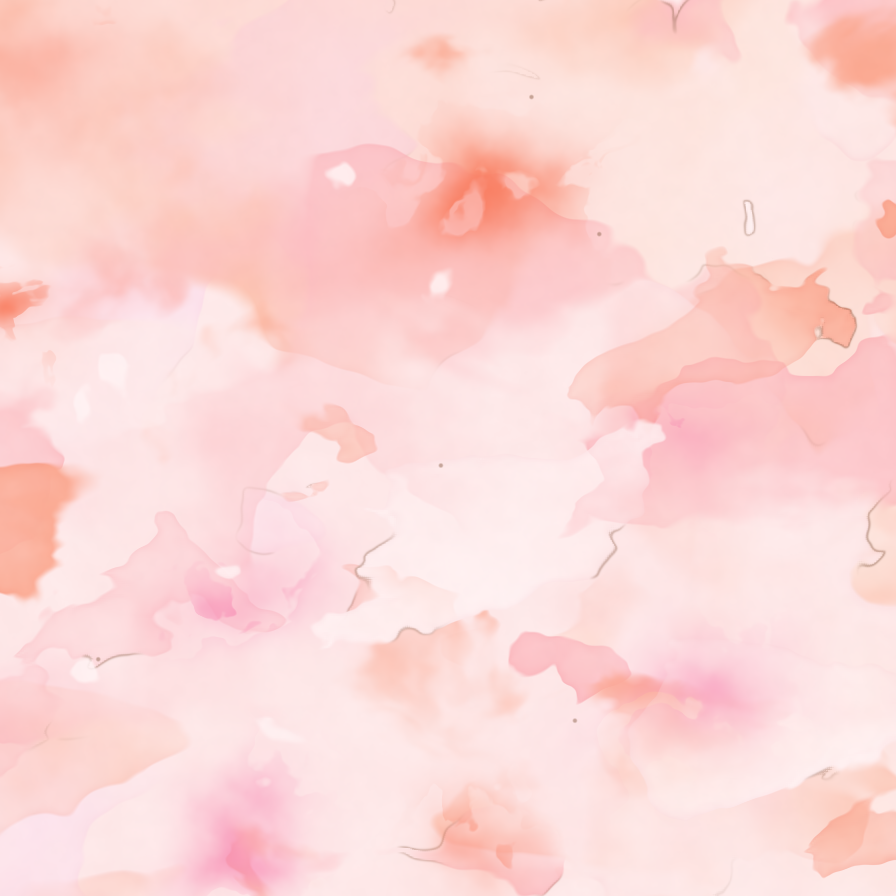
A Shadertoy shader for this background:

```glsl
const vec3 PAPER = vec3(0.995, 0.912, 0.912);
const vec3 CREAM = vec3(0.993, 0.895, 0.865);
const vec3 PEACH = vec3(0.988, 0.775, 0.700);
const vec3 ROSE = vec3(0.988, 0.745, 0.765);
const vec3 LILAC = vec3(0.985, 0.860, 0.935);
const vec3 CORAL = vec3(0.975, 0.470, 0.350);
const vec3 MAGENTA = vec3(0.970, 0.540, 0.700);
const vec3 WHITE = vec3(1.000, 0.950, 0.952);
const vec3 SEDIMENT = vec3(0.560, 0.400, 0.310);

vec2 hash22(vec2 p) {
    vec3 q = fract(p.xyx * vec3(0.1031, 0.1030, 0.0973));
    q += dot(q, q.yzx + 33.33);
    return fract((q.xx + q.yz) * q.zy);
}

float noise(vec2 p) {
    vec2 cell = floor(p), f = fract(p);
    f = f * f * f * (f * (f * 6.0 - 15.0) + 10.0);
    float low = mix(hash22(cell).x, hash22(cell + vec2(1, 0)).x, f.x);
    float high = mix(hash22(cell + vec2(0, 1)).x, hash22(cell + vec2(1, 1)).x, f.x);
    return mix(low, high, f.y);
}

float fbm(vec2 p) {
    float sum = 0.0, gain = 0.52;
    for (int i = 0; i < 5; i++) {
        sum += gain * noise(p);
        p = mat2(1.6, 1.2, -1.2, 1.6) * p + 7.3;
        gain *= 0.48;
    }
    return sum;
}

vec2 wander(vec2 p) {
    return vec2(fbm(p + 3.1), fbm(p + 41.7)) - 0.5;
}

// One glaze: soft in places, elsewhere ending in a crisp pigment rim
vec3 wash(vec3 under, vec2 p, vec3 pigment, float scale, float level, float strength, float seed) {
    vec2 q = p * scale * vec2(0.85, 1.15) + seed * 17.3;
    float depth = fbm(q + 0.9 * wander(q * 0.9)) - level;
    float slope = length(vec2(dFdx(depth), dFdy(depth))) * iResolution.y;
    float shore = depth / max(slope, 0.6);
    float crisp = smoothstep(0.42, 0.60, noise(p * 4.0 + seed * 31.7));
    float cover = smoothstep(0.0, mix(0.16, 0.012, crisp), depth);
    float pooling = mix(0.35, 1.25, smoothstep(0.28, 0.72, fbm(p * 4.5 + seed * 9.1)));
    float fade = mix(1.0, 0.65 + 0.35 * exp(-max(depth, 0.0) * 9.0), crisp);
    float rim = cover * crisp * exp(-max(shore, 0.0) / 0.005);
    vec3 color = mix(under, pigment, clamp(cover * pooling * fade * strength, 0.0, 1.0));
    color *= 1.0 - rim * strength * vec3(0.01, 0.06, 0.05);

    // Sparse brown sediment caught on the rim
    float caught = smoothstep(0.80, 0.92, noise(p * 13.0 + seed * 5.3));
    float line = exp(-pow((shore - 0.002) / 0.0016, 2.0));
    return mix(color, SEDIMENT, 0.45 * line * crisp * caught * strength);
}

// Concentrated drops, spread evenly by a low-discrepancy sequence
vec3 blooms(vec3 color, vec2 p, vec2 drift) {
    float shore = smoothstep(0.43, 0.46, fbm(p * 5.0 + drift * 2.0 + 63.0));
    for (int i = 1; i <= 8; i++) {
        float id = float(i);
        vec2 center = fract(0.5 + id * vec2(0.7549, 0.5698));
        float radius = mix(0.055, 0.085, hash22(vec2(id, 8.0)).x);
        float d = length((p - center + 0.14 * drift) * vec2(0.85, 1.1)) / radius;
        float halo = exp(-d * d) * mix(0.35, 1.0, shore);
        float core = exp(-d * d * 4.0) * mix(0.6, 1.0, shore);
        vec3 pigment = i % 2 == 0 ? CORAL : MAGENTA;
        float load = i % 2 == 0 ? 1.0 : 0.85;
        color = mix(color, pigment, load * (0.56 * halo + 0.32 * core));
    }
    return color;
}

// Small dry gaps where bare paper shows
vec3 dryGaps(vec3 color, vec2 p, vec2 drift) {
    for (int i = 0; i < 5; i++) {
        vec2 id = vec2(float(i), 23.0);
        vec2 size = mix(vec2(0.008, 0.012), vec2(0.018, 0.028), hash22(id + 5.0));
        vec2 offset = p - mix(vec2(0.1), vec2(0.9), hash22(id)) + 0.14 * drift;
        float d = (length(offset / size) - 1.0) * size.x;
        color = mix(color, WHITE, 0.85 * (1.0 - smoothstep(-0.003, 0.004, d)));
    }
    return color;
}

float specks(vec2 p, float cells) {
    vec2 cell = floor(p * cells);
    vec2 center = 0.2 + 0.6 * hash22(cell + 71.0);
    float d = length(fract(p * cells) - center) / cells;
    return step(0.965, hash22(cell + 19.0).y) * (1.0 - smoothstep(0.001, 0.0035, d));
}

void mainImage(out vec4 fragColor, in vec2 fragCoord) {
    vec2 p = fragCoord / iResolution.y;
    vec2 drift = wander(p * 7.0);
    float top = smoothstep(0.52, 0.95, p.y);
    float topLeft = top * (1.0 - smoothstep(0.0, 0.75, p.x));
    float corner = 1.0 - smoothstep(0.05, 0.38, length(p));
    vec2 fromMiddle = (p - vec2(0.45, 0.46)) * vec2(1.9, 4.0);
    float middle = exp(-dot(fromMiddle, fromMiddle));

    // Broad tints, then smaller overlapping glazes
    vec3 color = mix(PAPER, CREAM, smoothstep(0.40, 0.65, fbm(p * 2.3 + 11.0)) * smoothstep(0.2, 0.9, p.x));
    color = wash(color, p, LILAC, 2.6, 0.52, 0.50, 1.0);
    vec3 warm = mix(PEACH, CORAL, 0.16 * max(topLeft, corner));
    color = wash(color, p, warm, 2.4, 0.57 - 0.22 * top - 0.08 * topLeft - 0.26 * corner, 0.90, 2.0);
    color = wash(color, p, ROSE, 2.9, 0.54, 0.75, 3.0);
    color = wash(color, p, PAPER, 2.7, 0.56 - 0.24 * middle + 0.12 * topLeft, 0.95, 4.0);
    color = wash(color, p, mix(ROSE, PEACH, top), 4.2, 0.58, 0.80, 5.0);
    color = wash(color, p, mix(PEACH, CORAL, 0.35), 4.8, 0.63, 0.85, 6.0);
    color = blooms(color, p, drift);
    color = wash(color, p, WHITE, 4.0, 0.63 - 0.08 * middle, 0.80, 7.0);
    color = dryGaps(color, p, drift);

    // Paper tooth and stray flecks
    color = mix(color, SEDIMENT, 0.5 * specks(p, 13.0));
    color += 0.012 * (fbm(p * 70.0) - 0.5) + 0.025 * vec3(0.1, 1.0, 1.0) * (fbm(p * 17.0) - 0.5);
    fragColor = vec4(clamp(color, 0.0, 1.0), 1.0);
}
```
